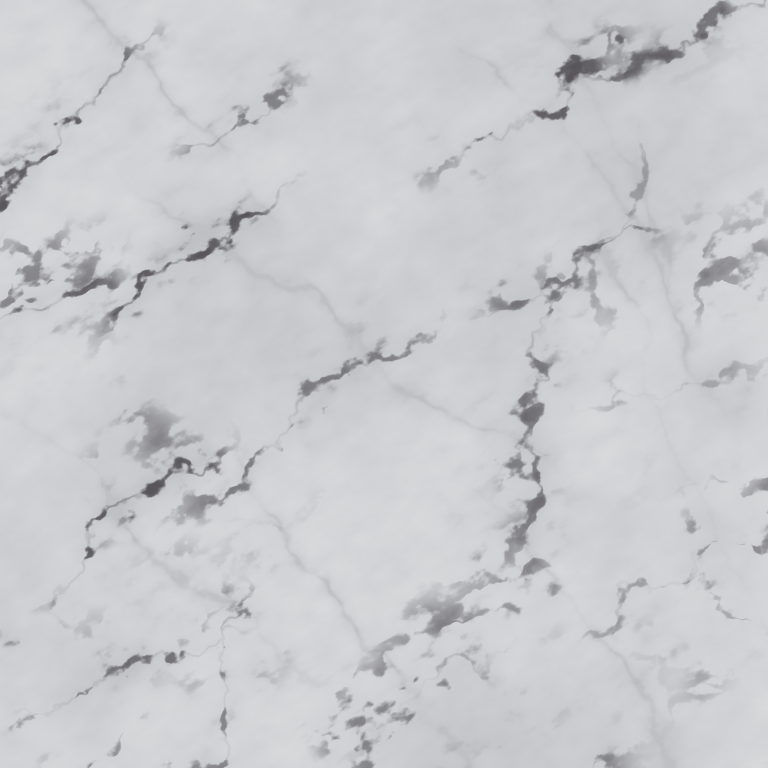
Write a WebGL 2 fragment shader that draws this texture.

```glsl
#version 300 es
precision highp float;
// Pale grey marble with ragged, clotted dark veins, mottled smudges and faint cross seams.

uniform vec2 u_resolution;
out vec4 fragColor;

const vec3 LIGHT = vec3(0.832, 0.840, 0.848);
const vec3 SHADE = vec3(0.760, 0.768, 0.782);
const vec3 DARK = vec3(0.345, 0.335, 0.355);
const int VEIN_GRID = 4;            // dark veins per side
const int SEAM_COUNT = 8;           // faint cross seams
const float VEIN_ANGLE = 0.5;       // radians, rising to the right
const float SEAM_ANGLE = -0.9;      // radians, falling to the right
const float LINE_WIDTH = 0.0028;
const float CLOT_WIDTH = 0.0085;
const float HALO_WIDTH = 0.026;
const float BEND = 0.14;            // broad wander of the veins
const float JAG = 0.075;            // crookedness of the veins
const float FRAY = 0.022;           // finest raggedness

float hash(vec2 p) {
    return fract(sin(dot(p, vec2(127.1, 311.7))) * 43758.5453);
}

float noise(vec2 p) {
    vec2 cell = floor(p);
    vec2 f = fract(p);
    f = f * f * (3.0 - 2.0 * f);
    float low = mix(hash(cell), hash(cell + vec2(1, 0)), f.x);
    float high = mix(hash(cell + vec2(0, 1)), hash(cell + vec2(1, 1)), f.x);
    return mix(low, high, f.y);
}

float fbm(vec2 p) {
    const mat2 turn = mat2(1.6, 1.2, -1.2, 1.6);
    float sum = 0.0;
    float amplitude = 0.533;
    for (int i = 0; i < 4; i++) {
        sum += amplitude * noise(p);
        p = turn * p + 17.3;
        amplitude *= 0.5;
    }
    return sum;
}

vec2 wander(vec2 p) {
    return vec2(fbm(p), fbm(p + 41.7)) - 0.5;
}

// Position along (x) and across (y) a line through the origin
vec2 lineSpace(vec2 d, float angle) {
    vec2 dir = vec2(cos(angle), sin(angle));
    return vec2(dot(d, dir), dot(d, vec2(-dir.y, dir.x)));
}

float bell(float x, float width) {
    return exp(-x * x / (width * width));
}

// Grainy clumps that gather around a line at the given distance
float clots(float dist, float grain, float patches) {
    float level = grain + 0.36 * bell(dist, CLOT_WIDTH) - 0.80 + 0.20 * patches;
    return smoothstep(0.0, 0.24, level) * bell(dist, 2.6 * CLOT_WIDTH);
}

void main() {
    vec2 p = gl_FragCoord.xy / min(u_resolution.x, u_resolution.y);
    vec2 bent = p + BEND * wander(p * 4.0);
    vec2 crooked = bent + JAG * wander(p * 18.0 + 9.0) + FRAY * wander(p * 55.0);
    vec2 slanted = lineSpace(p, VEIN_ANGLE);
    float patches = smoothstep(0.38, 0.60, fbm(p * 13.0 + 3.0));
    float grain = fbm(slanted * vec2(34.0, 58.0) + 27.0);

    // Dark veins, one in each jittered cell, richest towards the upper left
    float ink = 0.0;
    float halo = 0.0;
    float rich = mix(0.75, 1.1, smoothstep(-0.3, 0.6, p.y - p.x));
    for (int i = 0; i < VEIN_GRID * VEIN_GRID; i++) {
        vec2 cell = vec2(i % VEIN_GRID, i / VEIN_GRID);
        vec2 jitter = vec2(hash(cell + 5.1), hash(cell + 8.7));
        vec2 centre = (cell + jitter) / float(VEIN_GRID);
        float steep = 0.75 * step(0.68, hash(cell + 2.3));
        float angle = VEIN_ANGLE + steep + 0.5 * (hash(cell + 6.4) - 0.5);
        float reach = mix(0.12, 0.28, hash(cell + 3.9));
        float strength = rich * mix(0.35, 1.0, hash(cell + 7.2));
        vec2 v = lineSpace(crooked - centre, angle);
        vec2 soft = lineSpace(bent - centre, angle);
        float taper = 1.0 - smoothstep(0.5, 1.0, abs(v.x) / reach);
        float line = bell(v.y, LINE_WIDTH) * mix(0.15, 0.5, patches);
        float body = max(line, clots(v.y, grain, patches));
        ink = max(ink, body * taper * strength);
        halo = max(halo, exp(-abs(soft.y) / HALO_WIDTH) * taper * strength);
    }

    // Faint seams crossing the veins
    float seams = 0.0;
    for (int i = 0; i < SEAM_COUNT; i++) {
        float id = float(i);
        vec2 centre = vec2(hash(vec2(id, 13.0)), (id + 0.5) / float(SEAM_COUNT));
        float angle = SEAM_ANGLE + 0.6 * (hash(vec2(id, 19.0)) - 0.5);
        vec2 v = lineSpace(mix(bent, crooked, 0.6) - centre, angle);
        float taper = 1.0 - smoothstep(0.15, 0.38, abs(v.x));
        float line = bell(v.y, 0.004) + 0.6 * bell(v.y, 0.014);
        seams = max(seams, line * taper * mix(0.2, 0.9, patches) * (0.4 + 1.2 * grain));
    }

    // Smudges: crinkled clotted threads and scattered flecks
    float smudge = smoothstep(0.47, 0.64, fbm(p * 3.2 + 11.0));
    float contour = fbm(lineSpace(crooked, VEIN_ANGLE) * vec2(6.0, 11.0) + 6.0);
    float threadDist = 0.16 * abs(contour - 0.5);
    ink = max(ink, 0.6 * smudge * clots(threadDist, grain, patches));
    float flecks = smoothstep(0.54, 0.74, grain) * patches;
    ink += 0.26 * flecks * max(halo, 0.45 * smudge);

    // Soft clouding and fine mottling of the ground
    float cloud = smoothstep(0.40, 0.74, fbm(p * 3.5 + 31.0));
    float mottle = fbm(p * 24.0 + 52.0) - 0.5;
    float haze = 0.55 * cloud + 0.75 * halo * mix(0.5, 1.2, patches);
    haze += 0.7 * seams + 0.2 * smudge + 0.45 * (grain - 0.5) + 0.4 * mottle;

    vec3 colour = mix(LIGHT, SHADE, clamp(haze, -0.15, 1.2));
    colour = mix(colour, DARK, clamp(ink, 0.0, 1.0));
    fragColor = vec4(colour, 1.0);
}
```
